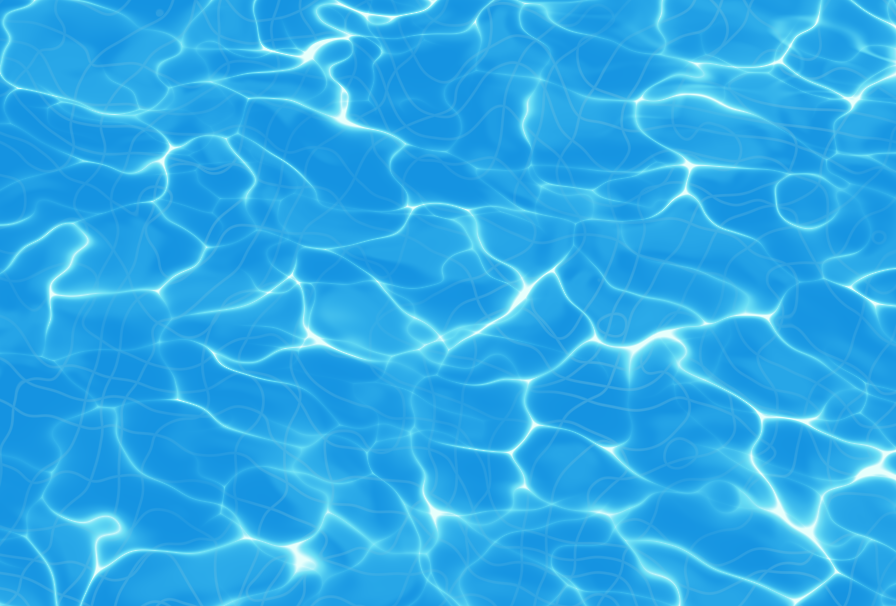
A WebGL 1 fragment shader for this texture:

```glsl
precision highp float;

uniform vec2 u_resolution;

vec2 hash2(vec2 p) {
  vec3 h = fract(p.xyx * vec3(0.1031, 0.1030, 0.0973));
  h += dot(h, h.yzx + 33.33);
  return fract((h.xx + h.yz) * h.zy);
}

float noise(vec2 p) {
  vec2 cell = floor(p), f = fract(p);
  vec2 u = f * f * f * (f * (f * 6.0 - 15.0) + 10.0);
  float low = mix(hash2(cell).x, hash2(cell + vec2(1.0, 0.0)).x, u.x);
  float high = mix(hash2(cell + vec2(0.0, 1.0)).x, hash2(cell + 1.0).x, u.x);
  return mix(low, high, u.y);
}

// Signed noise pair used to bend the light and the tiles
vec2 sway(vec2 p) {
  return vec2(noise(p), noise(p + vec2(37.3, 17.9))) * 2.0 - 1.0;
}

// Caustic web: x is the crisp filament, y its wide glow; both peak at junctions
vec2 web(vec2 p, float crisp, float wide) {
  vec2 cell = floor(p), total = vec2(0.0);
  float nearest = 4.0;
  for (int j = -1; j <= 1; j++) {
    for (int i = -1; i <= 1; i++) {
      vec2 id = cell + vec2(float(i), float(j));
      float d = distance(p, id + 0.08 + 0.84 * hash2(id));
      nearest = min(nearest, d);
      total += exp(-d * vec2(crisp, wide));
    }
  }
  return total * exp(nearest * vec2(crisp, wide)) - 1.0;
}

// Refracted tile coordinates of the pool floor
vec2 tiles(vec2 p) {
  vec2 straight = vec2(p.x * 0.42 + p.y, p.x - p.y * 0.62) * vec2(13.0, 11.0);
  return straight + 1.15 * sway(p * 7.0 + 4.0) + 0.3 * sway(p * 15.0);
}

float tileLines(vec2 p) {
  vec2 t = tiles(p);
  vec2 dx = (tiles(p + vec2(0.002, 0.0)) - t) / 0.002;
  vec2 dy = (tiles(p + vec2(0.0, 0.002)) - t) / 0.002;
  vec2 slope = max(sqrt(dx * dx + dy * dy), 4.0);
  vec2 d = abs(fract(t) - 0.5) / slope;
  vec2 line = 1.0 - smoothstep(0.0008, 0.0036, d);
  return max(line.x, line.y);
}

vec3 waterColor(float light) {
  vec3 c = mix(vec3(0.075, 0.57, 0.88), vec3(0.19, 0.69, 0.92), smoothstep(-0.08, 0.36, light));
  c = mix(c, vec3(0.41, 0.87, 0.96), smoothstep(0.24, 0.68, light));
  return mix(c, vec3(0.9, 1.0, 0.99), smoothstep(0.58, 1.2, light));
}

void main() {
  vec2 uv = gl_FragCoord.xy / u_resolution.y;
  float side = gl_FragCoord.x / u_resolution.x;

  // Surface seen at a slant, with waves running down to the right
  vec2 q = vec2(uv.x * (1.0 + 0.25 * uv.y), uv.y * (1.1 + 0.35 * uv.y));
  q = vec2(q.x - 0.24 * q.y, q.y + 0.24 * q.x) * vec2(4.5, 5.5) + 11.0;
  vec2 bent = q + 0.48 * sway(q * 0.9) + 0.16 * sway(q * 2.3 + 9.0);

  // Main filaments, fading in and out along their length
  vec2 primary = web(bent, 17.0, 6.0);
  float strength = smoothstep(0.15, 0.85, noise(q * 1.3 + 50.0));
  float light = primary.x * mix(0.14, 0.62, strength) + primary.y * mix(0.07, 0.19, strength);

  // Fainter second web and soft veils between the filaments
  vec2 veilSpot = q * 1.25 + 0.75 * sway(q * 0.8 + 23.0) + 0.2 * sway(q * 2.6);
  vec2 secondary = web(veilSpot + 70.0, 20.0, 7.0);
  float patches = smoothstep(0.35, 0.8, noise(q * 0.85 + 31.0));
  light += patches * (0.16 * secondary.x + 0.14 * secondary.y);
  float veil = 0.65 * noise(bent * 1.6 + 5.0) + 0.35 * noise(bent * 3.7);
  light += 0.2 * smoothstep(0.42, 0.78, veil) - 0.02;

  // Flattened ripples in the far right corner
  float corner = smoothstep(0.45, 1.0, side) * smoothstep(0.6, 0.98, uv.y);
  vec2 rippleSpot = vec2(uv.x * 5.0, uv.y * 13.0 + uv.x * 2.0);
  float ripple = noise(rippleSpot + 0.35 * sway(rippleSpot * 1.4));
  float ring = abs(fract(ripple * 3.0) - 0.5);
  light += corner * (0.1 + 0.4 * (1.0 - smoothstep(0.0, 0.16, ring)) * noise(q * 2.0));

  // Pale joints of the floor, lost under bright light
  vec3 color = waterColor(light);
  float joint = tileLines(uv) * mix(0.1, 0.38, noise(uv * 6.0 + 80.0));
  color = mix(color, vec3(0.47, 0.76, 0.87), joint * (1.0 - smoothstep(0.3, 0.8, light)));

  gl_FragColor = vec4(color, 1.0);
}
```
